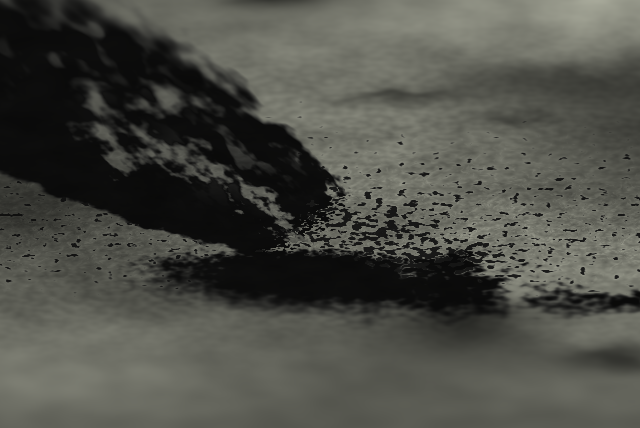
Write a Shadertoy shader that draws this texture.

```glsl
// Black paint strokes on a grey, weathered surface with a shallow depth of field.
#define FOCUS_Y 0.45
#define BLUR_ABOVE 0.10
#define BLUR_BELOW 0.25
#define MIN_BLUR 0.004
#define EDGE_ROUGHNESS 0.09
#define GRAIN 0.13
#define INK_TONE 0.045
#define PAPER_TONE 0.40
#define TINT vec3(1.0, 1.01, 0.92)

float hash(vec2 p) {
    vec3 q = fract(vec3(p.xyx) * 0.1031);
    q += dot(q, q.yzx + 33.33);
    return fract((q.x + q.y) * q.z);
}

float cornerSlope(vec2 cell, vec2 offset) {
    float angle = 6.2832 * hash(cell);
    return dot(vec2(cos(angle), sin(angle)), offset);
}

float gradientNoise(vec2 p) {
    vec2 i = floor(p), f = p - i, e = vec2(1.0, 0.0);
    vec2 u = f * f * f * (f * (f * 6.0 - 15.0) + 10.0);
    float low = mix(cornerSlope(i, f), cornerSlope(i + e, f - e), u.x);
    float high = mix(cornerSlope(i + e.yx, f - e.yx), cornerSlope(i + 1.0, f - 1.0), u.x);
    return mix(low, high, u.y);
}

// Octaves finer than the local blur fade out.
float fbm(vec2 p, float freq, float blur) {
    float sum = 0.0, amp = 1.0;
    for (int i = 0; i < 5; i++) {
        float spread = freq * blur;
        sum += amp * exp(-spread * spread) * gradientNoise(p * freq + float(i) * 17.3);
        freq *= 2.03;
        amp *= 0.6;
    }
    return sum;
}

float blob(vec2 p, vec2 center, vec2 radius) {
    vec2 q = (p - center) / radius;
    return exp(-dot(q, q));
}

float segment(vec2 p, vec2 a, vec2 b) {
    vec2 ab = b - a;
    return length(p - a - ab * clamp(dot(p - a, ab) / dot(ab, ab), 0.0, 1.0));
}

float ellipse(vec2 p, vec2 center, vec2 radius) {
    return (length((p - center) / radius) - 1.0) * radius.y;
}

float coverage(float dist, float blur) {
    return smoothstep(blur, -blur, dist);
}

// Broad light and shade of the bare surface.
float paperTone(vec2 p) {
    float tone = PAPER_TONE;
    tone += 0.22 * blob(p, vec2(1.42, 1.04), vec2(0.42, 0.15));
    tone += 0.07 * blob(p, vec2(0.82, 0.78), vec2(0.38, 0.35));
    tone += 0.10 * blob(p, vec2(1.25, 0.37), vec2(0.34, 0.13));
    tone += 0.07 * blob(p, vec2(0.12, 0.14), vec2(0.38, 0.13));
    tone -= 0.20 * blob(p, vec2(0.03, 0.53), vec2(0.36, 0.12));
    tone -= 0.09 * blob(p, vec2(0.40, 0.33), vec2(0.45, 0.09));
    tone -= 0.06 * blob(p, vec2(0.85, 0.15), vec2(0.34, 0.15));
    tone -= 0.07 * blob(p, vec2(1.45, 0.56), vec2(0.25, 0.08));
    return tone - 0.04 * smoothstep(0.10, 0.0, p.y);
}

// Thin, out of focus washes of ink.
float washes(vec2 p) {
    float w = 0.50 * blob(p, vec2(1.36, 0.81), vec2(0.36, 0.055));
    w += 0.45 * blob(p, vec2(0.92, 0.775), vec2(0.15, 0.018));
    w += 0.40 * blob(p, vec2(1.20, 0.725), vec2(0.10, 0.020));
    w += 0.48 * blob(p, vec2(1.52, 0.70), vec2(0.24, 0.08));
    w += 0.75 * blob(p, vec2(0.65, 1.01), vec2(0.12, 0.030));
    w += 0.75 * blob(p, vec2(1.09, 0.25), vec2(0.18, 0.075));
    w += 0.65 * blob(p, vec2(1.45, 0.16), vec2(0.15, 0.030));
    return min(w, 0.9);
}

void mainImage(out vec4 fragColor, in vec2 fragCoord) {
    vec2 p = fragCoord / iResolution.y;
    float depth = p.y - FOCUS_Y;
    float blur = MIN_BLUR + (depth > 0.0 ? BLUR_ABOVE : BLUR_BELOW) * pow(abs(depth), 1.5);

    // Noise stretched along the surface and along the diagonal stroke
    vec2 flat_p = p * vec2(1.0, 2.2);
    vec2 slant = vec2(dot(p, vec2(0.8, -0.6)), 2.0 * dot(p, vec2(0.6, 0.8)));
    float rough = fbm(flat_p, 7.0, blur);
    float streak = fbm(slant + 4.7, 11.0, blur);
    float fine = fbm(flat_p + 9.1, 38.0, blur);

    // Surface with cloudy variation and focused grain
    float tone = paperTone(p) * (1.0 + 0.16 * rough + 2.0 * GRAIN * fine);
    float scratch = fbm(p * vec2(1.0, 1.8) + 0.05 * rough, 60.0, blur);
    tone *= 1.0 + GRAIN * smoothstep(0.1, 0.5, abs(scratch));
    float wash = washes(p + vec2(0.04, 0.025) * rough);
    tone = mix(tone, 0.09, wash);

    // Diagonal stroke between two curved edges, cut at its right tip
    float upper = p.y - (1.03 - 0.10 * p.x - 0.62 * p.x * p.x);
    float lower = 0.60 - 0.42 * p.x + 0.14 * p.x * p.x - p.y;
    float tip = dot(p - vec2(0.70, 0.45), vec2(0.68, -0.74));
    float diagonal = max(max(upper * 0.75 + EDGE_ROUGHNESS * 0.6 * streak,
                             lower + 0.025 * rough), tip + EDGE_ROUGHNESS * fine);

    // Horizontal stroke with a ragged right tail
    vec2 tilted = p + vec2(0.0, 0.05 * (p.x - 0.78));
    float raggedness = mix(0.3, 1.0, smoothstep(0.6, 1.1, p.x));
    float level = ellipse(tilted, vec2(0.79, 0.343), vec2(0.43, 0.066));
    level = min(level, ellipse(tilted, vec2(1.25, 0.326), vec2(0.12, 0.010)));
    level += EDGE_ROUGHNESS * raggedness * (0.5 * rough + 0.6 * fine);
    float ink = max(coverage(diagonal, blur), coverage(level, blur * 1.4));

    // Flecks scattered where the strokes meet the light surface
    float zone = max(blob(p, vec2(0.88, 0.46), vec2(0.17, 0.07)),
                     blob(p, vec2(1.02, 0.40), vec2(0.20, 0.045)));
    ink = max(ink, 0.9 * smoothstep(0.30, 0.46, fine + 0.42 * zone));

    // Pale surface showing through the diagonal stroke
    float ridge = min(segment(p, vec2(0.34, 0.69), vec2(0.50, 0.585)) - 0.018,
                      segment(p, vec2(0.50, 0.585), vec2(0.69, 0.46)) - 0.010);
    ridge = min(ridge, segment(p, vec2(0.22, 0.76), vec2(0.27, 0.64)) - 0.026);
    ridge = min(ridge, ellipse(p, vec2(0.40, 0.765), vec2(0.045, 0.020)));
    float bare = 0.85 * coverage(ridge + 0.07 * streak + 0.025 * fine, blur + 0.006);
    float worn = blob(p, vec2(0.57, 0.66), vec2(0.14, 0.09))
               + blob(p, vec2(0.22, 0.88), vec2(0.22, 0.08));
    bare = max(bare, 0.45 * worn * smoothstep(0.08, 0.40, streak));
    ink *= 1.0 - bare;

    tone = mix(tone, INK_TONE + 0.012 * rough, ink);
    fragColor = vec4(clamp(tone * mix(TINT, vec3(1.0), 0.7 * ink), 0.0, 1.0), 1.0);
}
```
